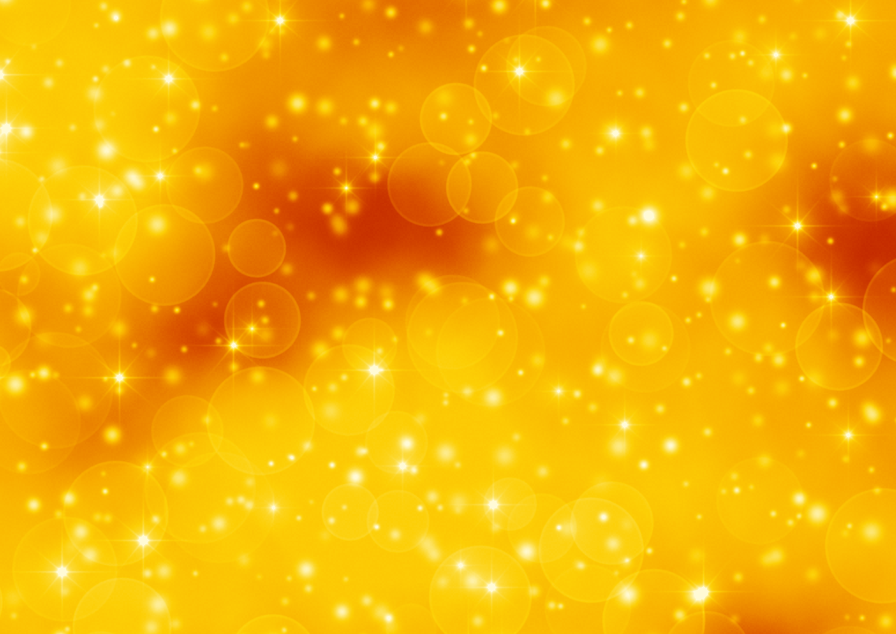
Give the GLSL for this background, as a Shadertoy shader.

```glsl
// Warm golden bokeh: fiery clouds, translucent discs, soft glows and rayed sparkles.

const float BASE_HEAT = 0.66;     // heat: 0 is deep red, 0.85 yellow, 1.5 white
const float DISC_CELL = 0.20;     // cell sizes are in canvas heights
const float DISC_LIFT = 0.085;
const float RIM_LIFT = 0.06;
const float GLOW_CELL = 0.068;
const float GLOW_SHARE = 0.72;
const float SPARK_CELL = 0.19;
const float SPARK_SHARE = 0.75;
const float RAY_WIDTH = 0.0017;
const float GRAIN = 0.022;

const vec3 RED    = vec3(0.75, 0.13, 0.00);
const vec3 RUST   = vec3(0.85, 0.32, 0.00);
const vec3 ORANGE = vec3(0.92, 0.52, 0.00);
const vec3 AMBER  = vec3(0.97, 0.67, 0.00);
const vec3 YELLOW = vec3(0.99, 0.81, 0.02);
const vec3 STRAW  = vec3(0.99, 0.88, 0.34);
const vec3 WHITE  = vec3(1.00, 0.98, 0.84);

vec4 hash(vec2 cell, float seed) {
    vec4 q = fract(vec4(cell.xyx, seed) * vec4(0.1031, 0.1030, 0.0973, 0.1099));
    q += dot(q, q.wzxy + 33.33);
    return fract((q.xxyz + q.yzzw) * q.zywx);
}

float bump(vec2 p, vec2 center, vec2 size) {
    vec2 d = (p - center) / size;
    return exp(-dot(d, d));
}

float waves(vec2 p) {
    float sum = 0.0, gain = 0.5;
    for (int i = 0; i < 4; i++) {
        sum += gain * sin(p.x + 1.3 * sin(p.y)) * cos(p.y * 1.1 + sin(p.x * 0.7));
        p = mat2(1.5, 1.1, -1.1, 1.5) * p + 2.7;
        gain *= 0.55;
    }
    return sum;
}

float heatRamp(float from, float to, float heat) {
    return clamp((heat - from) / (to - from), 0.0, 1.0);
}

vec3 palette(float heat) {
    vec3 c = mix(RED, RUST, heatRamp(0.02, 0.25, heat));
    c = mix(c, ORANGE, heatRamp(0.25, 0.45, heat));
    c = mix(c, AMBER, heatRamp(0.45, 0.65, heat));
    c = mix(c, YELLOW, heatRamp(0.65, 0.87, heat));
    c = mix(c, STRAW, heatRamp(0.87, 1.12, heat));
    return mix(c, WHITE, heatRamp(1.12, 1.55, heat));
}

// Broad bright and dark clouds, bent by layered sines
float clouds(vec2 p) {
    vec2 q = p + 0.045 * vec2(waves(p * 7.0), waves(p * 7.0 + 9.0));
    float heat = BASE_HEAT + 0.10 * waves(p * 9.0 + 4.0);
    heat += 0.21 * bump(q, vec2(0.10, 0.86), vec2(0.30, 0.25));
    heat += 0.22 * bump(q, vec2(0.72, 0.20), vec2(0.42, 0.24));
    heat += 0.12 * bump(q, vec2(0.08, 0.06), vec2(0.30, 0.16));
    heat += 0.14 * bump(q, vec2(0.96, 0.70), vec2(0.17, 0.20));
    heat -= 0.58 * bump(q, vec2(0.62, 0.63), vec2(0.20, 0.11));
    heat -= 0.50 * bump(q, vec2(0.35, 0.48), vec2(0.15, 0.10));
    heat -= 0.62 * bump(q, vec2(1.41, 0.59), vec2(0.17, 0.17));
    heat -= 0.30 * bump(q, vec2(0.18, 0.34), vec2(0.14, 0.09));
    heat -= 0.27 * bump(q, vec2(0.00, 0.53), vec2(0.12, 0.10));
    heat -= 0.30 * bump(q, vec2(0.66, 1.00), vec2(0.28, 0.15));
    heat -= 0.30 * bump(q, vec2(0.41, 0.77), vec2(0.12, 0.14));
    heat -= 0.36 * bump(q, vec2(1.20, 0.00), vec2(0.14, 0.08));
    return clamp(heat, 0.05, 0.84);
}

// Overlapping translucent discs with a thin brighter rim
float discs(vec2 p, float seed, float px) {
    float sum = 0.0;
    vec2 home = floor(p / DISC_CELL);
    for (int k = 0; k < 9; k++) {
        vec2 cell = home + vec2(k % 3, k / 3) - 1.0;
        vec4 h = hash(cell, seed);
        vec2 center = (cell + h.xy) * DISC_CELL;
        float radius = mix(0.022, 0.092, sqrt(h.z));
        float edge = length(p - center) - radius;
        float pale = 0.20 * bump(center, vec2(0.93, 0.26), vec2(0.11, 0.09));
        float fill = smoothstep(px, -px, edge) * (0.8 + 0.2 * smoothstep(-radius, 0.0, edge));
        float rim = smoothstep(0.0022 + px, 0.0, abs(edge + 0.002));
        sum += step(h.w, 0.75) * (0.4 + 0.8 * fract(h.w * 17.0))
             * (fill * (DISC_LIFT + pale) + rim * RIM_LIFT);
    }
    return sum;
}

// Small blurred points of light
float glows(vec2 p, float seed) {
    float sum = 0.0;
    vec2 home = floor(p / GLOW_CELL);
    for (int k = 0; k < 9; k++) {
        vec2 cell = home + vec2(k % 3, k / 3) - 1.0;
        vec4 h = hash(cell, seed);
        float size = mix(0.004, 0.015, h.z * h.z);
        float strength = mix(0.22, 0.75, fract(h.w * 23.0));
        sum += step(h.w, GLOW_SHARE) * strength * bump(p, (cell + h.xy) * GLOW_CELL, vec2(size));
    }
    return sum;
}

float cross4(vec2 d, float reach, float width) {
    vec2 a = abs(d);
    vec2 ray = exp(-a / reach) * exp(-a.yx * a.yx / (width * width));
    return ray.x + ray.y;
}

// Bright stars with a halo and eight fine rays
float sparkles(vec2 p, float seed, float px) {
    float sum = 0.0, width = max(RAY_WIDTH, 0.6 * px);
    vec2 home = floor(p / SPARK_CELL);
    for (int k = 0; k < 9; k++) {
        vec2 cell = home + vec2(k % 3, k / 3) - 1.0;
        vec4 h = hash(cell, seed);
        vec2 d = p - (cell + h.xy) * SPARK_CELL;
        float reach = mix(0.016, 0.04, h.z), r2 = dot(d, d);
        vec2 turned = mat2(0.77, 0.64, -0.64, 0.77) * d;
        float star = 0.85 * exp(-r2 / 0.00006) + 0.26 * exp(-r2 / 0.0007);
        star += 0.26 * cross4(d, reach, width) + 0.20 * cross4(turned, reach * 0.7, width);
        sum += step(h.w, SPARK_SHARE) * mix(0.45, 1.1, h.z) * star
             * smoothstep(SPARK_CELL, 0.03, sqrt(r2));
    }
    return sum;
}

void mainImage(out vec4 fragColor, in vec2 fragCoord) {
    vec2 p = fragCoord / iResolution.y;
    float px = 1.0 / iResolution.y;
    float heat = clouds(p);
    float veil = discs(p, 3.0, px) + discs(p + 0.53, 8.0, px);
    heat += veil * mix(1.25, 0.5, heat);
    heat += glows(p, 5.0) + 0.6 * glows(p + 0.31, 11.0) + sparkles(p, 14.0, px);
    heat += GRAIN * (hash(floor(p * 360.0), 2.0).x - 0.5);
    fragColor = vec4(palette(heat), 1.0);
}
```
